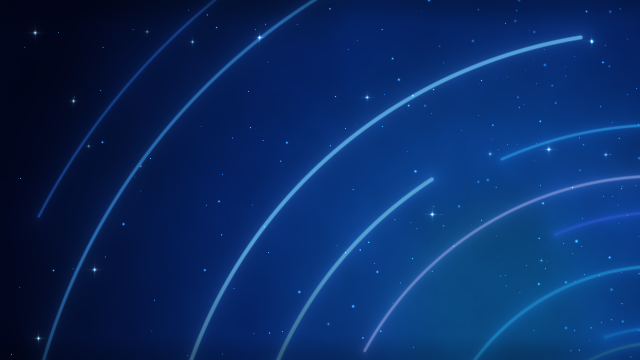
Write a WebGL 2 fragment shader that draws this background.

```glsl
#version 300 es
precision highp float;

uniform vec2 u_resolution;
out vec4 fragColor;

const vec3 NIGHT = vec3(0.006, 0.022, 0.11);
const vec3 NAVY = vec3(0.013, 0.075, 0.24);
const vec3 ROYAL = vec3(0.018, 0.13, 0.38);
const vec3 AZURE = vec3(0.035, 0.23, 0.52);
const vec3 TEAL = vec3(0.035, 0.27, 0.48);
const vec3 PALE_STAR = vec3(0.50, 0.70, 0.74);
const vec3 CYAN_DUST = vec3(0.20, 0.62, 0.90);

float hash(vec2 p) {
    vec3 q = fract(vec3(p.xyx) * 0.1031);
    q += dot(q, q.yzx + 33.33);
    return fract((q.x + q.y) * q.z);
}

vec2 hash2(vec2 p) {
    return vec2(hash(p + 17.3), hash(p + 71.9));
}

float noise(vec2 p) {
    vec2 i = floor(p), f = fract(p);
    f = f * f * (3.0 - 2.0 * f);
    float low = mix(hash(i), hash(i + vec2(1, 0)), f.x);
    float high = mix(hash(i + vec2(0, 1)), hash(i + vec2(1, 1)), f.x);
    return mix(low, high, f.y);
}

float fbm(vec2 p) {
    float sum = 0.0, gain = 0.5;
    for (int i = 0; i < 5; i++) {
        sum += gain * noise(p);
        p = p * 2.1 + 5.7;
        gain *= 0.5;
    }
    return sum;
}

// Radial sky, brightest at the lower right
vec3 sky(vec2 p) {
    float d = length(p - vec2(1.38, 0.25));
    vec3 col = mix(TEAL, AZURE, smoothstep(0.1, 0.4, d + 0.3 * (p.y - 0.25)));
    col = mix(col, ROYAL, smoothstep(0.3, 0.78, d));
    col = mix(col, NAVY, smoothstep(0.72, 1.08, d));
    col = mix(col, NIGHT, smoothstep(1.0, 1.42, d));
    return col * (0.86 + 0.29 * fbm(p * 5.0));
}

// Distance to an arc; angles run clockwise from the left
float arcDistance(vec2 p, vec2 centre, float radius, vec2 span) {
    vec2 q = p - centre;
    float a = clamp(atan(q.y, -q.x), span.x, span.y);
    return length(q - radius * vec2(-cos(a), sin(a)));
}

// Soft-edged stroke with a faint halo
vec3 stroke(vec3 col, float d, float halfWidth, vec3 tint, float px) {
    float soft = max(px, 0.0018);
    float line = 1.0 - smoothstep(halfWidth - soft, halfWidth + soft, d);
    col += tint * (0.10 * exp(-d / 0.035) + 0.15 * exp(-d / 0.008));
    return mix(col, tint, line * 0.92);
}

// Four-pointed stars scattered on a jittered grid
float sparkles(vec2 p, float cell, float density) {
    vec2 id = floor(p / cell);
    vec2 q = abs(p - (id + 0.26 + 0.48 * hash2(id)) * cell);
    float size = mix(0.35, 1.0, hash(id + 9.1));
    float core = exp(-dot(q, q) / (0.000018 * size));
    float arms = exp(-q.x / 0.0014 - q.y / (0.009 * size))
               + exp(-q.y / 0.0014 - q.x / (0.009 * size));
    float halo = 0.18 * exp(-length(q) / (0.009 * size));
    return step(hash(id), density) * size * (core + 0.6 * arms + halo);
}

// Fine dust specks
float dust(vec2 p, float cell, float density) {
    vec2 id = floor(p / cell);
    float d = length(p - (id + 0.2 + 0.6 * hash2(id)) * cell);
    float radius = mix(0.0012, 0.0035, pow(hash(id + 4.7), 3.0));
    return step(hash(id), density) * exp(-d * d / (radius * radius));
}

void main() {
    vec2 p = gl_FragCoord.xy / u_resolution.y;
    float px = 1.0 / u_resolution.y;
    vec3 col = sky(p);

    // Trails, from the outermost inward
    vec2 outer = vec2(1.817, -0.493), middle = vec2(1.833, -0.470), inner = vec2(1.840, -0.389);
    float fade = mix(0.7, 1.0, smoothstep(0.0, 0.35, p.y));
    col = stroke(col, arcDistance(p, outer, 1.928, vec2(0.481, 3.0)), 0.0034, vec3(0.08, 0.25, 0.53) * fade, px);
    col = stroke(col, arcDistance(p, outer, 1.766, vec2(0.0, 3.0)), 0.0044, vec3(0.16, 0.43, 0.70) * fade, px);
    col = stroke(col, arcDistance(p, middle, 1.384, vec2(0.0, 1.411)), 0.0054, vec3(0.35, 0.66, 0.87) * fade, px);
    col = stroke(col, arcDistance(p, middle, 1.160, vec2(0.0, 0.993)), 0.0054, vec3(0.35, 0.65, 0.84) * fade, px);
    col = stroke(col, arcDistance(p, vec2(1.840, -0.440), 1.093, vec2(1.151, 3.0)), 0.0036, vec3(0.13, 0.50, 0.79), px);
    col = stroke(col, arcDistance(p, vec2(1.833, -0.424), 0.935, vec2(0.502, 3.0)), 0.0038, vec3(0.42, 0.52, 0.78), px);
    col = stroke(col, arcDistance(p, vec2(1.852, -0.389), 0.800, vec2(1.176, 3.0)), 0.0034, vec3(0.16, 0.31, 0.75), px);
    col = stroke(col, arcDistance(p, inner, 0.650, vec2(0.0, 3.0)), 0.0042, vec3(0.10, 0.49, 0.74), px);
    col = stroke(col, arcDistance(p, inner, 0.479, vec2(1.234, 3.0)), 0.0036, vec3(0.05, 0.38, 0.65), px);
    col = stroke(col, arcDistance(p, inner, 0.4375, vec2(0.0, 3.0)), 0.0036, vec3(0.12, 0.40, 0.58), px);

    // Stars and dust
    col += PALE_STAR * 0.8 * sparkles(p, 0.16, 0.38);
    col += CYAN_DUST * dust(p, 0.045, 0.13);
    col += CYAN_DUST * 0.5 * dust(p + 3.1, 0.026, 0.10 * smoothstep(0.7, 1.5, p.x));

    // Slight darkening at the top and bottom edges
    col *= mix(0.82, 1.0, smoothstep(0.0, 0.08, min(p.y, 1.0 - p.y)));
    fragColor = vec4(clamp(col, 0.0, 1.0), 1.0);
}
```
